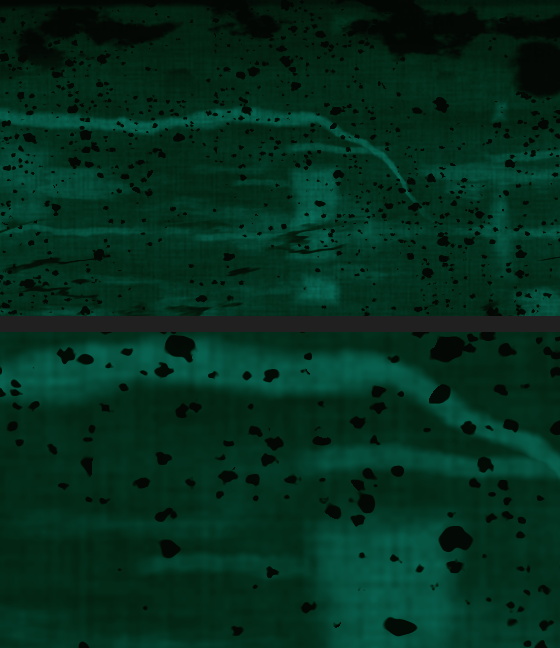
Top, the full canvas; bottom, a detail of the centre.
Write a WebGL 1 fragment shader that draws this texture.

```glsl
precision highp float;
// Weathered dark green cloth: soft teal streaks and worn patches over a woven base,
// with black mould blotches, cracks and specks. Layered value noise drives one green
// tone, which a short colour ramp turns into the final shade.
uniform vec2 u_resolution;

float hash(vec2 p) {
  vec3 q = fract(vec3(p.xyx) * 0.1031);
  q += dot(q, q.yzx + 33.33);
  return fract((q.x + q.y) * q.z);
}

float noise(vec2 p) {
  vec2 i = floor(p), f = fract(p);
  f = f * f * (3.0 - 2.0 * f);
  float low = mix(hash(i), hash(i + vec2(1.0, 0.0)), f.x);
  float high = mix(hash(i + vec2(0.0, 1.0)), hash(i + vec2(1.0, 1.0)), f.x);
  return mix(low, high, f.y);
}

float fbm(vec2 p) {
  float sum = 0.0, amp = 0.5;
  for (int i = 0; i < 5; i++) {
    sum += amp * noise(p);
    p = mat2(1.6, 0.25, -0.25, 1.6) * p * 1.23 + 17.3;
    amp *= 0.5;
  }
  return sum / 0.97;
}

// Soft box mask, 1 inside the half size and fading over the blur distance.
float patchMask(vec2 p, vec2 center, vec2 halfSize, float blur) {
  vec2 d = abs(p - center) - halfSize;
  float dist = length(max(d, 0.0)) + min(max(d.x, d.y), 0.0);
  return 1.0 - smoothstep(-blur, blur, dist);
}

// Soft horizontal band between two x limits, centred on height y.
float streak(vec2 p, float x0, float x1, float y, float width) {
  float ends = smoothstep(x0 - 0.03, x0 + 0.02, p.x) * (1.0 - smoothstep(x1 - 0.1, x1 + 0.03, p.x));
  return ends * (1.0 - smoothstep(width * 0.35, width * 1.3, abs(p.y - y)));
}

// Irregular dark dots, one possible per cell; density is the share of filled cells.
float specks(vec2 p, float scale, float density, float soft) {
  vec2 q = p * scale, cell = floor(q);
  float rough = (noise(q * 4.0) - 0.5) * 0.3;
  float cover = 0.0;
  for (int j = -1; j <= 1; j++) {
    for (int i = -1; i <= 1; i++) {
      vec2 id = cell + vec2(float(i), float(j));
      vec2 spot = id + 0.2 + 0.6 * vec2(hash(id + 3.1), hash(id + 47.7));
      float radius = mix(0.12, 0.4, pow(hash(id + 91.3), 2.0));
      float dist = length((q - spot) * vec2(0.85, 1.1)) + rough;
      float dot1 = 1.0 - smoothstep(radius - soft * scale, radius + soft * scale, dist);
      cover = max(cover, dot1 * step(hash(id + 11.9), density));
    }
  }
  return cover;
}

// Teal streaks, worn columns and scattered horizontal wear.
float wear(vec2 p) {
  vec2 q = p + (vec2(fbm(p * 9.0), fbm(p * 9.0 + 31.0)) - 0.5) * vec2(0.08, 0.05);
  float fall = max(q.x - 0.93, 0.0);
  float arc = 0.62 - 1.5 * fall * fall + 0.012 * sin(q.x * 7.0 + 1.5);
  float light = streak(q, -0.2, 1.38, arc, mix(0.023, 0.016, smoothstep(0.9, 1.1, q.x)));
  light = max(light, 0.75 * streak(q, 0.93, 1.22, 0.53, 0.016));
  light = max(light, 0.5 * streak(q, 0.74, 0.98, 0.41, 0.013));
  light = max(light, 0.6 * streak(q, -0.2, 0.5, 0.27, 0.012));
  light = max(light, 0.7 * streak(q, 0.63, 1.0, 0.245, 0.014));
  light = max(light, 0.6 * streak(q, 1.55, 1.95, 0.505, 0.014));
  float fray = smoothstep(0.3, 0.58, fbm(p * vec2(6.0, 11.0) + 5.0));
  float worn = patchMask(q, vec2(1.0, 0.32), vec2(0.07, 0.14), 0.025);
  worn = max(worn, patchMask(q, vec2(1.01, 0.08), vec2(0.06, 0.04), 0.025));
  worn = max(worn, 0.8 * patchMask(q, vec2(1.11, 0.3), vec2(0.09, 0.08), 0.04));
  worn = max(worn, 0.8 * patchMask(q, vec2(1.59, 0.28), vec2(0.025, 0.15), 0.025));
  worn = max(worn, 0.7 * patchMask(q, vec2(1.59, 0.64), vec2(0.015, 0.03), 0.015));
  worn = max(worn, 0.65 * patchMask(q, vec2(0.05, 0.42), vec2(0.08, 0.15), 0.07));
  worn = max(worn, 0.7 * patchMask(q, vec2(1.11, 0.93), vec2(0.04, 0.02), 0.025));
  float sides = mix(0.5, 1.0, smoothstep(0.3, 0.85, abs(p.x - 0.85)));
  float scattered = smoothstep(0.54, 0.72, fbm(p * vec2(3.5, 15.0) + 8.0));
  scattered *= sides * (1.0 - smoothstep(0.4, 0.62, p.y));
  return max(max(light, worn * mix(0.35, 1.0, fray)), 0.8 * scattered);
}

// Black mould along the top, a large stain at the right and cracks near the bottom.
float mould(vec2 p) {
  float rough = fbm(p * vec2(7.0, 11.0) + 2.0);
  float blotch = smoothstep(0.55, 0.67, rough + 0.06 * smoothstep(0.8, 1.0, p.y));
  blotch *= smoothstep(0.7, 0.86, p.y);
  float stain = 1.0 - smoothstep(0.06, 0.11, length(p - vec2(1.72, 0.79)) + (rough - 0.5) * 0.15);
  float edge = smoothstep(0.965, 0.99, p.y + (rough - 0.5) * 0.03);
  edge *= 1.0 - 0.6 * smoothstep(0.65, 1.0, p.x);
  float level = fbm(vec2(p.x * 2.4, (p.y - 0.15 * p.x) * 10.0) + 6.0);
  float crack = 1.0 - smoothstep(0.008, 0.04, abs(level - 0.5));
  crack *= smoothstep(0.38, 0.58, fbm(p * vec2(4.0, 8.0) + 23.0));
  crack *= 1.0 - smoothstep(0.24, 0.34, p.y);
  return max(max(blotch, stain), max(edge, 0.85 * crack));
}

void main() {
  vec2 p = gl_FragCoord.xy / u_resolution.y;
  float soft = max(0.0012, 0.7 / u_resolution.y);

  float tone = mix(0.175, 0.112, smoothstep(0.62, 0.95, p.y));
  tone += (fbm(p * vec2(2.0, 8.0)) - 0.5) * 0.1;
  tone += 0.17 * wear(p);

  // Fine threads running both ways
  float threads = noise(p * vec2(14.0, 140.0)) + noise(p * vec2(140.0, 14.0)) - 1.0;
  tone *= 1.0 + 0.16 * threads + 0.12 * (noise(p * 130.0) - 0.5);

  float cluster = smoothstep(0.42, 0.7, fbm(p * 3.5 + 40.0));
  float dirt = max(specks(p, 24.0, 0.04 + 0.28 * cluster, soft), specks(p + 5.0, 52.0, 0.04 + 0.3 * cluster, soft));
  tone = mix(tone, 0.022, 0.93 * max(mould(p), dirt));

  // Teal gains blue as it brightens
  float blue = max(tone * 0.5, tone - 0.07);
  gl_FragColor = vec4(0.01 + 0.12 * max(tone - 0.19, 0.0), tone, blue, 1.0);
}
```
